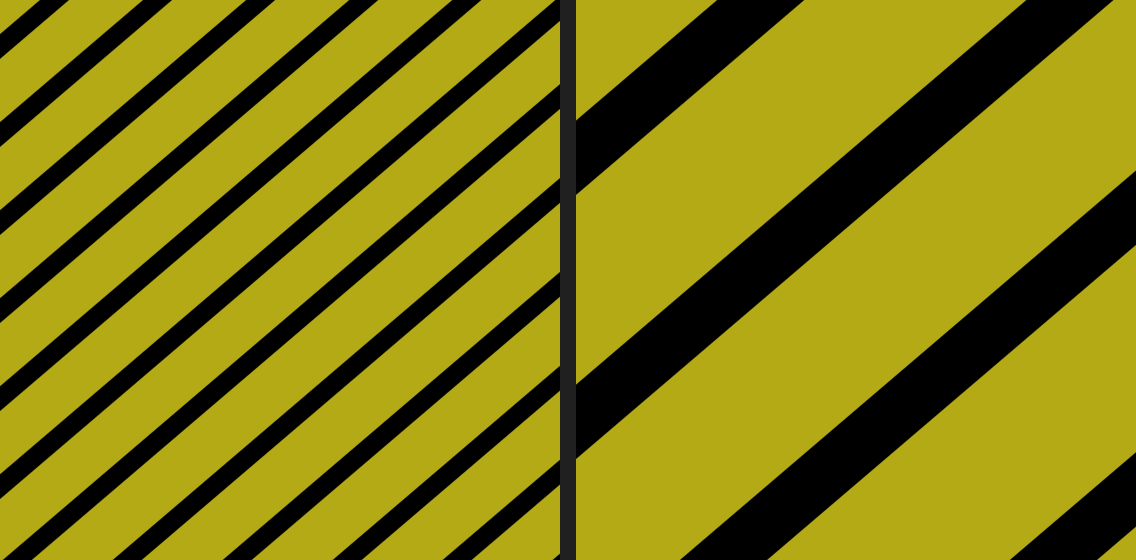
Left, the full canvas; right, a detail of the centre.
A WebGL 2 fragment shader for this pattern:

```glsl
#version 300 es
precision highp float;
// Hazard stripes: narrow black bands rising to the right on flat mustard.
// Bands repeat along the diagonal; the spacing is slightly wider on the
// lower right side of a pivot band. Edges are smoothed by band distance.

#define SLOPE 0.854          // rise of a band per unit across
#define BAND_HEIGHT 0.0443   // band thickness measured vertically
#define PIVOT 1.0263         // position of the band where the spacing changes
#define PITCH_UPPER 0.1572   // vertical spacing above the pivot band
#define PITCH_LOWER 0.1677   // vertical spacing below the pivot band
#define EDGE_PIXELS 0.75     // half width of the smoothed edge
#define MUSTARD vec3(0.702, 0.667, 0.086)
#define BLACK vec3(0.0)

uniform vec2 u_resolution;
out vec4 fragColor;

// Signed distance to the nearest band, negative inside it.
float bandDistance(vec2 uv) {
    // Vertical offset from the pivot band, growing toward the lower right.
    float offset = 1.0 - uv.y + SLOPE * uv.x - PIVOT;
    float pitch = offset < 0.0 ? PITCH_UPPER : PITCH_LOWER;
    float fromCentre = abs(offset - pitch * floor(offset / pitch + 0.5));

    // Turn the vertical gap into a perpendicular one.
    return (fromCentre - 0.5 * BAND_HEIGHT) * inversesqrt(1.0 + SLOPE * SLOPE);
}

void main() {
    vec2 uv = gl_FragCoord.xy / u_resolution;
    float edge = EDGE_PIXELS / min(u_resolution.x, u_resolution.y);
    float ground = smoothstep(-edge, edge, bandDistance(uv));
    fragColor = vec4(mix(BLACK, MUSTARD, ground), 1.0);
}
```
